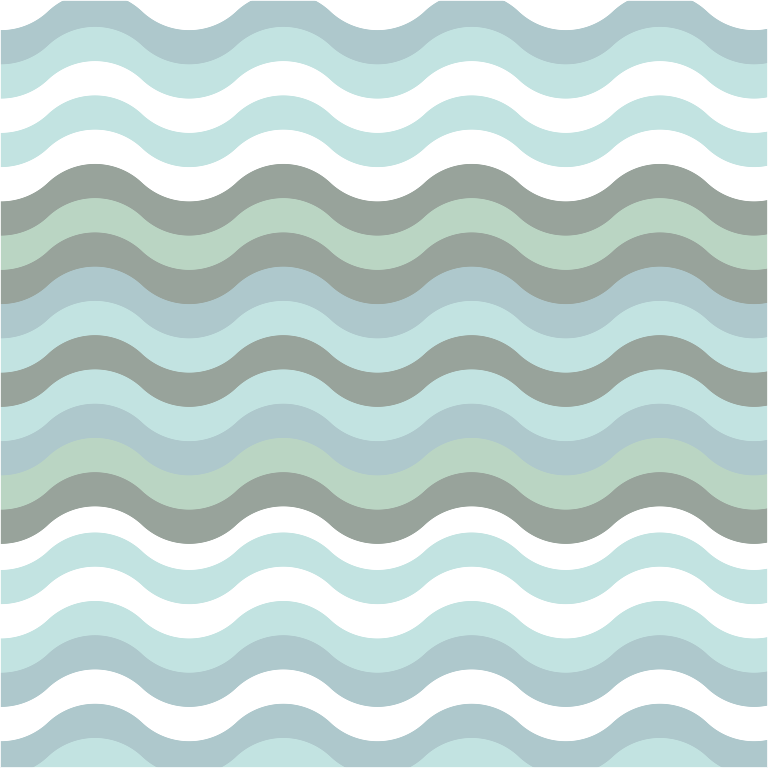
A WebGL 2 fragment shader for this pattern:

```glsl
#version 300 es
precision highp float;
// Stacked wavy stripes in white, aqua, blue, green and grey.

uniform vec2 u_resolution;
out vec4 outColor;

// Wave shape, in canvas units
const float PERIOD = 0.2452;
const float CREST_X = 0.1237;
const float AMPLITUDE = 0.0244;

// Stripe layout, measured from the top
const int STRIPES = 24;
const float FIRST_EDGE = 0.0148;
const float STRIPE_HEIGHT = 0.0446;
const int NARROW_STRIPE = 16;
const float NARROWING = 0.0107;
const float MARGIN = 0.0011;

// Palette
const vec3 WHITE = vec3(1.0);
const vec3 AQUA = vec3(0.761, 0.890, 0.882);
const vec3 BLUE = vec3(0.682, 0.784, 0.800);
const vec3 GREY = vec3(0.596, 0.639, 0.608);
const vec3 GREEN = vec3(0.729, 0.835, 0.765);

// Stripe colours from top to bottom
const vec3 STRIPE_COLORS[STRIPES] = vec3[STRIPES](
    WHITE, BLUE, AQUA, WHITE, AQUA, WHITE, GREY, GREEN,
    GREY, BLUE, AQUA, GREY, AQUA, BLUE, GREEN, GREY,
    WHITE, AQUA, WHITE, AQUA, BLUE, WHITE, BLUE, AQUA);

// Alternating circular arcs: x is height, y is slope steepness
vec2 arcWave(float x) {
    float quarter = 0.25 * PERIOD;
    float radius = (quarter * quarter + AMPLITUDE * AMPLITUDE) / (2.0 * AMPLITUDE);
    float phase = mod(x - CREST_X + quarter, PERIOD);
    float side = phase < 2.0 * quarter ? 1.0 : -1.0;
    float d = mod(phase, 2.0 * quarter) - quarter;
    float rise = sqrt(radius * radius - d * d);
    return vec2(side * (rise - radius + AMPLITUDE), abs(d) / rise);
}

// Lower edge of a stripe, as distance below the top
float stripeEdge(int index) {
    float edge = FIRST_EDGE + float(index) * STRIPE_HEIGHT;
    return index >= NARROW_STRIPE ? edge - NARROWING : edge;
}

void main() {
    vec2 uv = gl_FragCoord.xy / u_resolution;
    float pixel = 1.0 / min(u_resolution.x, u_resolution.y);

    // Straighten the waves, keeping edge softness even on slopes
    vec2 wave = arcWave(uv.x);
    float depth = 1.0 - uv.y + wave.x;
    float softness = 0.5 * pixel * sqrt(1.0 + wave.y * wave.y);

    // Lay each stripe over the one above
    vec3 color = STRIPE_COLORS[0];
    for (int i = 0; i < STRIPES - 1; i++) {
        float edge = stripeEdge(i);
        float cover = smoothstep(edge - softness, edge + softness, depth);
        color = mix(color, STRIPE_COLORS[i + 1], cover);
    }

    // Hairline white margin
    vec2 border = min(uv, 1.0 - uv);
    float inside = clamp((min(border.x, border.y) - MARGIN) / pixel + 0.5, 0.0, 1.0);
    outColor = vec4(mix(WHITE, color, inside), 1.0);
}
```
